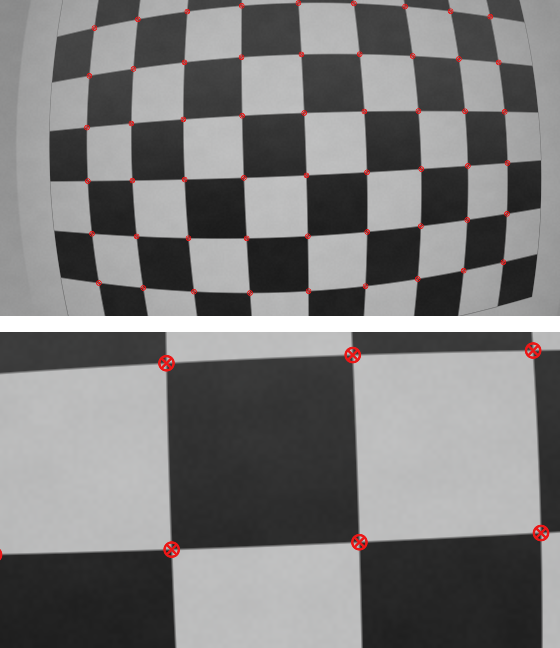
Top: the whole. Bottom: its middle third, enlarged.
Reproduce this pattern procedurally as a Shadertoy shader.

```glsl
// A 10 by 7 checkerboard on curved grey paper, seen through a barrel lens.
// Each point is undistorted radially, then projected onto the board plane;
// inner corners carry red crossed rings, sized in screen space.

float hash(vec2 p) {
    vec3 q = fract(vec3(p.xyx) * 0.1031);
    q += dot(q, q.yzx + 33.33);
    return fract((q.x + q.y) * q.z);
}

float valueNoise(vec2 p) {
    vec2 i = floor(p), f = fract(p);
    f = f * f * (3.0 - 2.0 * f);
    return mix(mix(hash(i), hash(i + vec2(1, 0)), f.x),
               mix(hash(i + vec2(0, 1)), hash(i + vec2(1, 1)), f.x), f.y);
}

// Lens point (y down) to board cells, with the board spanning 0..10 by 0..7
vec2 boardCoords(vec2 p) {
    float r2 = dot(p, p);
    vec3 q = vec3(1.0, p * (1.0 + 0.4 * r2 + 0.1 * r2 * r2));
    vec2 plane = vec2(dot(q, vec3(-0.41, 5.012, -0.17)),
                      dot(q, vec3(0.135, 0.208, 5.022)));
    return plane / dot(q, vec3(1.0, 0.01, 0.018)) + vec2(5.0, 3.5);
}

// Coverage of a box, softened by w on each axis
float boxMask(vec2 g, vec2 lo, vec2 hi, vec2 w) {
    vec2 m = smoothstep(lo - w, lo + w, g) * smoothstep(-hi - w, -hi + w, -g);
    return m.x * m.y;
}

// Ring with a diagonal cross inside
float markerMask(vec2 d, float pixel) {
    float radius = length(d);
    float ring = abs(radius - 0.0075);
    float cross = max(abs(abs(d.x) - abs(d.y)) * 0.707, radius - 0.0075);
    return 1.0 - smoothstep(-0.5 * pixel, 0.5 * pixel, min(ring, cross) - 0.0013);
}

void mainImage(out vec4 fragColor, in vec2 fragCoord) {
    float pixel = 1.0 / iResolution.y;
    vec2 p = vec2(fragCoord.x - 0.5 * iResolution.x,
                  0.514 * iResolution.y - fragCoord.y) * pixel;
    vec2 g = boardCoords(p);
    vec2 gx = boardCoords(p + vec2(pixel, 0)) - g;
    vec2 gy = boardCoords(p + vec2(0, pixel)) - g;
    vec2 soft = 0.6 * (abs(gx) + abs(gy)) + 0.004;

    // Alternating squares from the signed distance to the nearest grid lines
    vec2 corner = floor(g + 0.5);
    vec2 offset = g - corner;
    vec2 side = (1.0 - 2.0 * mod(corner, 2.0)) * clamp(offset / soft, -1.0, 1.0);
    float ink = (0.5 - 0.5 * side.x * side.y)
              * boxMask(g, vec2(0), vec2(10, 7), soft);

    // Paper dims toward the rim; ink is paler near the top
    float paper = 0.745 - 0.17 * dot(p, p);
    float dark = mix(0.26, 0.125, smoothstep(-0.35, 0.3, p.y));
    dark += 0.02 * (hash(floor(g) + 17.0) - 0.5);
    float surround = 0.57 - 0.06 * p.x * p.y;
    float sheet = boxMask(g, vec2(-1.03, -9), vec2(10.97, 16), soft + 0.02);
    float shade = mix(mix(surround, paper, sheet), dark, ink);

    // Soft blotches and fine grain
    shade += 0.018 * (valueNoise(p * vec2(24, 30) + 40.0) - 0.5);
    shade += 0.014 * (valueNoise(p * 190.0 + 300.0) - 0.5);
    vec3 color = shade * vec3(0.998, 1.0, 1.001);

    // Markers on the 9 by 6 inner corners, undoing the local grid stretch
    vec2 d = inverse(mat2(gx, gy)) * offset * pixel;
    float inner = boxMask(corner, vec2(0.5), vec2(9.5, 6.5), vec2(0.1));
    color = mix(color, vec3(0.92, 0.09, 0.09), markerMask(d, pixel) * inner);

    fragColor = vec4(color, 1.0);
}
```
